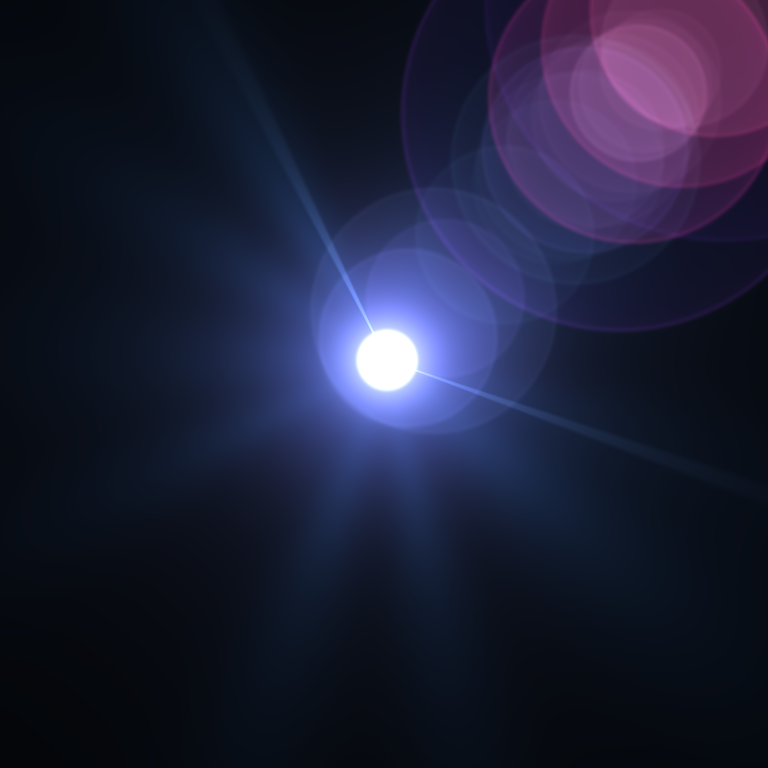
Give the GLSL for this background, as a WebGL 2 fragment shader.

```glsl
#version 300 es
precision highp float;
// Lens flare on a dark blue field: a white source with a soft halo,
// broad angular rays and two thin streaks, plus a chain of translucent
// discs strung along one axis. All layers are added as light.
uniform vec2 u_resolution;
out vec4 fragColor;

const vec2 SOURCE = vec2(0.504, 0.531);
const vec2 AXIS = vec2(0.303, 0.322);

float hash(float n) {
    return fract(sin(n * 91.7 + 4.3) * 4375.5);
}

// Signed angle from a heading in degrees to the vector v
float angleFrom(vec2 v, float degrees) {
    float a = radians(degrees);
    vec2 h = vec2(cos(a), sin(a));
    return atan(h.x * v.y - h.y * v.x, dot(h, v));
}

// Translucent disc at position t on the axis, with a soft brighter rim
vec3 ghost(vec2 v, float t, float radius, vec3 fill, vec3 rim) {
    float d = length(v - AXIS * t) - radius;
    float inside = smoothstep(0.003, -0.005, d);
    float edge = exp(-pow((d + 0.002) / 0.0038, 2.0));
    float inner = inside * exp(min(d, 0.0) / 0.03);
    return fill * inside + rim * (0.38 * edge + 0.18 * inner);
}

// Broad rays: each entry holds heading, angular width and strength
float broadRays(vec2 v) {
    const vec3 rays[10] = vec3[10](
        vec3(121.0, 0.17, 0.95), vec3(147.0, 0.20, 0.60),
        vec3(178.0, 0.28, 0.45), vec3(206.0, 0.16, 0.50),
        vec3(251.0, 0.17, 0.65), vec3(281.0, 0.16, 0.65),
        vec3(319.0, 0.25, 0.85), vec3(343.0, 0.18, 0.45),
        vec3(25.0, 0.40, 0.40), vec3(72.0, 0.28, 0.35));
    float sum = 0.42;
    for (int i = 0; i < 10; i++) {
        float a = angleFrom(v, rays[i].x) / rays[i].y;
        sum += rays[i].z * exp(-a * a);
    }
    return sum;
}

// Thin wedge of light with soft borders
float streak(vec2 v, float heading, float halfWidth) {
    float a = abs(angleFrom(v, heading)) / halfWidth;
    return smoothstep(1.5, 0.4, a);
}

void main() {
    vec2 uv = gl_FragCoord.xy / u_resolution;
    vec2 v = uv - SOURCE;
    float d = length(v);

    // Dark field, rays and halo
    vec3 color = vec3(0.008, 0.012, 0.018);
    float rays = mix(0.9, broadRays(v), smoothstep(0.03, 0.25, d));
    color += vec3(0.055, 0.155, 0.28) * rays * exp(-d * 3.0);
    color += vec3(0.11, 0.09, 0.14) * exp(-d * 4.5);
    color += vec3(0.30, 0.31, 0.66) * exp(-pow(d / 0.125, 1.4));

    // Thin streaks
    color += vec3(0.20, 0.30, 0.44) * streak(v, 116.6, 0.030) * exp(-d * 6.5);
    color += vec3(0.13, 0.19, 0.29) * streak(v, -19.5, 0.024) * exp(-d * 4.8);

    // Pale discs around the source
    color += ghost(v, 0.20, 0.161, vec3(0.026, 0.028, 0.045), vec3(0.025, 0.03, 0.04));
    color += ghost(v, 0.09, 0.117, vec3(0.03, 0.03, 0.06), vec3(0.03, 0.035, 0.06));
    color += ghost(v, 0.25, 0.104, vec3(0.03, 0.022, 0.05), vec3(0.02, 0.02, 0.035));
    color += ghost(v, 0.506, 0.117, vec3(0.012, 0.016, 0.025), vec3(0.015, 0.025, 0.03));

    // Blue and violet discs
    color += ghost(v, 0.81, 0.163, vec3(0.012, 0.02, 0.026), vec3(0.015, 0.035, 0.04));
    color += ghost(v, 0.85, 0.135, vec3(0.022, 0.02, 0.045), vec3(0.035, 0.03, 0.06));
    color += ghost(v, 1.00, 0.285, vec3(0.020, 0.010, 0.045), vec3(0.13, 0.04, 0.19));
    color += ghost(v, 1.45, 0.313, vec3(0.018, 0.006, 0.03), vec3(0.05, 0.02, 0.10));

    // Red and pink discs
    color += ghost(v, 1.06, 0.190, vec3(0.085, 0.025, 0.06), vec3(0.21, 0.03, 0.12));
    color += ghost(v, 1.27, 0.185, vec3(0.105, 0.03, 0.05), vec3(0.14, 0.02, 0.07));
    color += ghost(v, 1.41, 0.164, vec3(0.09, 0.045, 0.055), vec3(0.13, 0.02, 0.07));
    color += ghost(v, 1.28, 0.110, vec3(0.045, 0.03, 0.04), vec3(0.03, 0.02, 0.03));
    color += ghost(v, 1.08, 0.090, vec3(0.055, 0.045, 0.055), vec3(0.06, 0.03, 0.05));

    // Faint overlapping discs scattered along the far axis
    for (int i = 0; i < 8; i++) {
        float n = float(i);
        float t = 0.72 + 0.065 * n;
        float radius = 0.075 + 0.055 * hash(n);
        vec3 tint = mix(vec3(0.008, 0.012, 0.018), vec3(0.024, 0.014, 0.018), n / 7.0);
        color += ghost(v, t, radius, tint, tint);
    }

    // White source
    color += vec3(0.52, 0.50, 0.55) * exp(-pow(d / 0.052, 2.0));
    color += 0.6 * smoothstep(0.044, 0.030, d);
    fragColor = vec4(clamp(color, 0.0, 1.0), 1.0);
}
```
